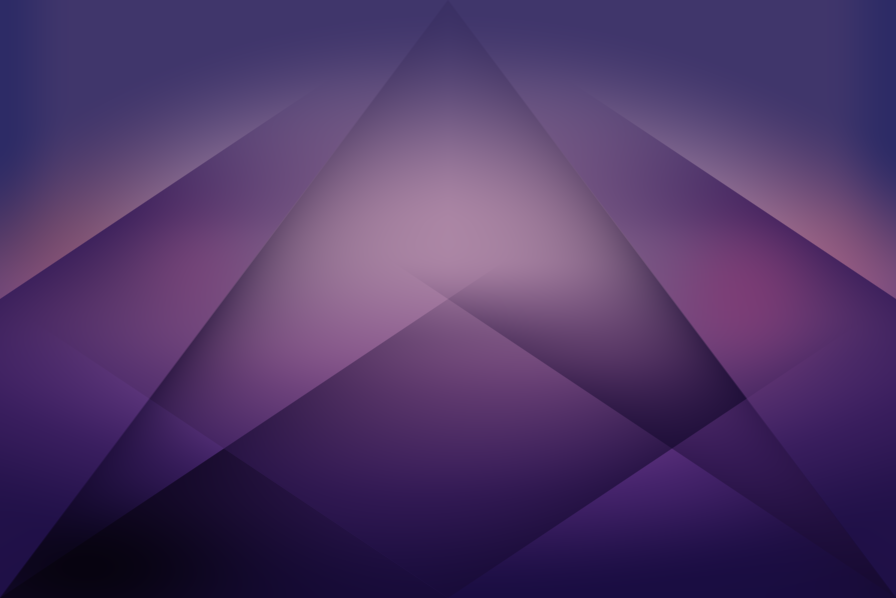
Reproduce this background procedurally as a Shadertoy shader.

```glsl
#define INDIGO vec3(0.25, 0.21, 0.42)
#define HAZE   vec3(0.69, 0.54, 0.66)
#define ROSE   vec3(0.72, 0.40, 0.50)
#define MAUVE  vec3(0.53, 0.33, 0.55)
#define VIOLET vec3(0.27, 0.14, 0.41)
#define DEEP   vec3(0.10, 0.05, 0.26)
#define SHADE  vec3(0.09, 0.04, 0.19)
#define WING   vec3(0.21, 0.11, 0.35)
#define BERRY  vec3(0.56, 0.22, 0.46)

// Antialiased step: one where d is positive
float inside(float d) {
    float w = 1.0 / iResolution.y;
    return smoothstep(-w, w, d);
}

// Shadow that starts hard at an edge and fades with depth
float shadow(float d, float reach) {
    return inside(d) * exp(-max(d, 0.0) / reach);
}

// Soft round spot
float spot(vec2 p, vec2 center, vec2 size) {
    vec2 q = (p - center) / size;
    return exp(-dot(q, q));
}

// Dusk sky above, violet ground below
vec3 backdrop(vec2 p, float side) {
    float bend = side * side;
    float low = p.y - 0.6 * bend;
    vec3 col = mix(DEEP, VIOLET, smoothstep(-0.02, 0.25, low));
    col = mix(col, MAUVE, smoothstep(0.15, 0.42, low));
    vec3 glow = mix(HAZE, ROSE, smoothstep(0.25, 0.5, side));
    glow *= 1.0 - 0.2 * smoothstep(0.3, 0.0, p.x);
    col = mix(col, glow, smoothstep(0.33, 0.6, low + 0.3 * bend));
    vec3 sky = INDIGO * (1.0 - vec3(0.3, 0.2, 0.05) * smoothstep(0.42, 0.5, side));
    return mix(col, sky, smoothstep(0.62, 0.99, p.y + 0.9 * bend));
}

void mainImage(out vec4 fragColor, in vec2 fragCoord) {
    vec2 p = fragCoord / iResolution.xy;
    float side = abs(p.x - 0.5);
    vec3 col = backdrop(p, side);

    // Side wings, outside the large triangle
    float peak = 0.5 * (1.0 - p.y) - side;
    float body = inside(peak);
    float wing = 0.9 * shadow(1.0 - side - p.y, 0.32) * smoothstep(0.88, 0.62, p.y);
    col = mix(col, WING, wing * (1.0 - body));
    float berry = 0.5 * spot(p, vec2(0.83, 0.51), vec2(0.08, 0.12))
                + 0.25 * spot(p, vec2(0.22, 0.55), vec2(0.07, 0.11));
    col = mix(col, BERRY, berry * (1.0 - body) * inside(1.0 - side - p.y));

    // Shading along the inner sides of the large triangle
    float strength = mix(0.12, 0.72, smoothstep(0.98, 0.35, p.y));
    col = mix(col, SHADE, strength * shadow(peak, 0.07));

    // Crossing folds, fading out above the center
    float fold = smoothstep(0.57, 0.42, p.y) * body;
    float depth = mix(0.68, 0.3, smoothstep(0.2, 0.5, p.y));
    col = mix(col, SHADE, fold * depth * shadow(p.x - p.y, 0.2));
    col = mix(col, SHADE, fold * depth * shadow(p.x + p.y - 1.0, 0.2));

    // Lower folds meeting at the bottom center
    float reach = smoothstep(0.48, 0.3, p.y);
    float rise = p.y - p.x + 0.5;
    float fall = 0.5 - p.x - p.y;
    col = mix(col, SHADE, 0.5 * reach * shadow(rise, 0.16) * mix(0.3, 1.0, body));
    float corner = inside(fall) * inside(p.x - p.y);
    col = mix(col, SHADE * 0.5, 0.5 * corner * smoothstep(0.55, 0.1, p.x));
    col += vec3(0.03, 0.02, 0.05) * reach * shadow(fall, 0.08) * (1.0 - corner);
    col += vec3(0.07, 0.035, 0.08) * inside(-rise) * body * smoothstep(0.0, 0.25, p.y);

    // Darkness in the lower left corner
    col *= 1.0 - 0.6 * body * spot(p, vec2(0.1, 0.05), vec2(0.14, 0.1));
    fragColor = vec4(col, 1.0);
}
```
